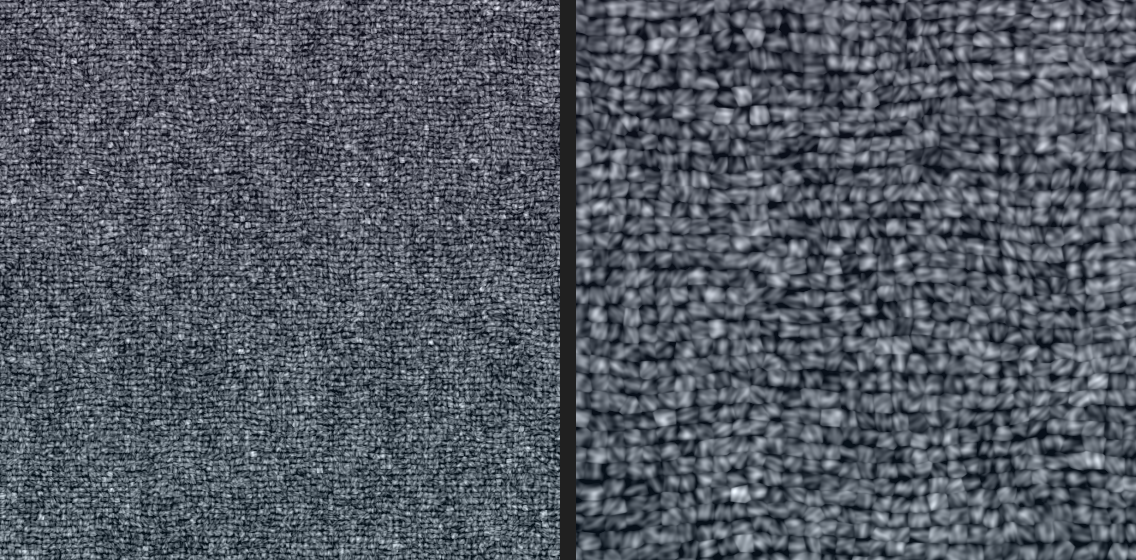
Left: the whole. Right: its middle third, enlarged.
Give the GLSL for this texture, as a WebGL 1 fragment shader.

```glsl
precision highp float;
uniform vec2 u_resolution;

// Loop grid
const vec2 LOOPS = vec2(94.0, 99.0);
const vec2 LOOP_RADIUS = vec2(0.66, 0.53);
const float LOOP_JITTER = 0.34;
const float LOOP_BLEND = 8.0;
const float ROW_WANDER = 0.9;

// Yarn detail
const vec2 FIBRE_SCALE = vec2(1.4, 2.8);
const float FIBRE_CONTRAST = 0.34;
const float GRAIN_SCALE = 165.0;
const float GRAIN_CONTRAST = 0.30;

// Tone
const float MEAN_TONE = 0.335;
const float RELIEF = 0.27;
const float LOOP_VARIATION = 0.20;
const float MOTTLE = 0.09;
const float GLINT_SHARE = 0.025;
const float GLINT = 0.17;
const float DARKEST = 0.035;
const vec3 TINT_BOTTOM = vec3(-0.015, 0.030, 0.064);
const vec3 TINT_TOP = vec3(0.012, 0.017, 0.064);

const float TAU = 6.28318;

float hash(vec2 p) {
    vec3 q = fract(p.xyx * vec3(0.1031, 0.1030, 0.0973));
    q += dot(q, q.yzx + 33.33);
    return fract((q.x + q.y) * q.z);
}

vec2 direction(float turn) {
    return vec2(cos(turn * TAU), sin(turn * TAU));
}

float cornerSlope(vec2 cell, vec2 local, vec2 corner) {
    return dot(direction(hash(cell + corner)), local - corner);
}

float gradientNoise(vec2 p) {
    vec2 cell = floor(p);
    vec2 f = p - cell;
    vec2 w = f * f * f * (f * (f * 6.0 - 15.0) + 10.0);
    float low = mix(cornerSlope(cell, f, vec2(0.0, 0.0)),
                    cornerSlope(cell, f, vec2(1.0, 0.0)), w.x);
    float high = mix(cornerSlope(cell, f, vec2(0.0, 1.0)),
                     cornerSlope(cell, f, vec2(1.0, 1.0)), w.x);
    return mix(low, high, w.y);
}

// Brightness streaks running along the twisted yarn of one loop
float twistedFibre(vec2 local, vec2 id) {
    vec2 axis = direction(hash(id + 71.0));
    vec2 along = vec2(dot(local, axis), dot(local, vec2(-axis.y, axis.x)));
    return gradientNoise(along * FIBRE_SCALE + id * 7.0 + 0.5);
}

// Soft union of neighbouring yarn loops, with shaded gaps between them
float loopPile(vec2 p) {
    vec2 base = floor(p);
    float weightSum = 0.0;
    float yarnSum = 0.0;
    for (int y = -1; y <= 1; y++) {
        for (int x = -1; x <= 1; x++) {
            vec2 id = base + vec2(float(x), float(y));
            vec2 jitter = vec2(hash(id + 13.0), hash(id + 37.0)) - 0.5;
            vec2 local = p - id - 0.5 - jitter * LOOP_JITTER;
            vec2 d = local / LOOP_RADIUS;
            float height = 1.0 - dot(d, d);
            float weight = exp(LOOP_BLEND * height);
            float shade = (hash(id + 51.0) - 0.5) * LOOP_VARIATION;
            float glint = step(1.0 - GLINT_SHARE, hash(id + 97.0)) * GLINT;
            float yarn = shade + glint + FIBRE_CONTRAST * twistedFibre(local, id);
            weightSum += weight;
            yarnSum += weight * yarn;
        }
    }
    float height = log(weightSum) / LOOP_BLEND;
    return RELIEF * (height - 0.55) + yarnSum / weightSum;
}

void main() {
    vec2 uv = gl_FragCoord.xy / u_resolution;

    // Slightly wandering rows and columns
    vec2 wander = vec2(gradientNoise(uv * 13.0 + 4.3),
                       gradientNoise(uv * 11.0 + 29.7));
    vec2 p = uv * LOOPS + wander * ROW_WANDER + 8.0;

    // Pile, fine grain and broad wear
    float tone = MEAN_TONE + loopPile(p);
    tone += GRAIN_CONTRAST * gradientNoise(uv * GRAIN_SCALE + 3.7);
    tone += MOTTLE * gradientNoise(uv * vec2(19.0, 7.0) + 11.2);
    tone = max(tone, DARKEST);

    vec3 tint = mix(TINT_BOTTOM, TINT_TOP, smoothstep(0.1, 0.9, uv.y));
    gl_FragColor = vec4(clamp(tone + tint, 0.0, 1.0), 1.0);
}
```
